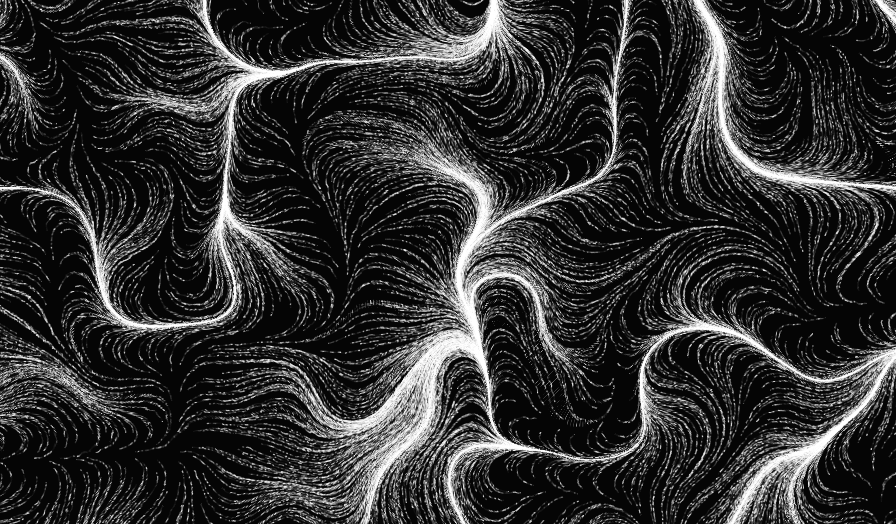
Give the GLSL for this pattern, as a WebGL 2 fragment shader.

```glsl
#version 300 es
precision highp float;
// Draws fine white particle trails that drift along a noise flow and gather into bright veins.

uniform vec2 u_resolution;
out vec4 fragColor;

const int STEPS = 80;
const float STEP_LENGTH = 0.0056;

float hash(vec2 cell) {
  vec3 p = fract(cell.xyx * 0.1031);
  p += dot(p, p.yzx + 33.33);
  return fract((p.x + p.y) * p.z);
}

// Value noise: x holds the value, yz its gradient
vec3 noiseWithGradient(vec2 p) {
  vec2 cell = floor(p);
  vec2 f = p - cell;
  vec2 u = f * f * f * (f * (f * 6.0 - 15.0) + 10.0);
  vec2 slope = 30.0 * f * f * (f * (f - 2.0) + 1.0);
  float a = hash(cell);
  float b = hash(cell + vec2(1.0, 0.0));
  float c = hash(cell + vec2(0.0, 1.0));
  float d = hash(cell + vec2(1.0, 1.0));
  float twist = a - b - c + d;
  float value = a + (b - a) * u.x + (c - a) * u.y + twist * u.x * u.y;
  return vec3(value, slope * (vec2(b - a, c - a) + twist * u.yx));
}

// Flow angle in x, its gradient in yz
vec3 flowAngle(vec2 p) {
  vec3 broad = noiseWithGradient(p * 3.8 + 41.0);
  vec3 fine = noiseWithGradient(p * 8.0 + 87.0);
  return broad * vec3(9.0, 34.2, 34.2) + fine * vec3(2.2, 17.6, 17.6);
}

// Smooth random value along one trail
float trailNoise(float s, float row) {
  float k = floor(s);
  return mix(hash(vec2(k, row)), hash(vec2(k + 1.0, row)), smoothstep(0.15, 0.85, s - k));
}

// Trail coverage from the seed in the cell around q
float trailAt(vec2 q, vec2 along, vec2 across, float squeeze, float travelled, float pixel) {
  const float cellSize = 0.027;
  vec2 cell = floor(q / cellSize) + 200.0;
  vec2 jitter = vec2(hash(cell + 17.0), hash(cell + 459.0));
  vec2 toSeed = (cell - 200.0 + 0.1 + 0.8 * jitter) * cellSize - q;
  float ahead = dot(toSeed, along);
  if (abs(ahead) > 0.5 * STEP_LENGTH) return 0.0;

  // Wobbling line, broken into uneven dots
  float age = travelled - ahead;
  float row = floor(jitter.x * 900.0);
  float wobble = 0.003 * (trailNoise(age / 0.011, row + 950.0) - 0.5);
  float side = abs(dot(toSeed, across) / squeeze + wobble);
  float line = clamp((0.0012 - side) / pixel + 0.5, 0.0, 1.0);
  float dots = trailNoise(age / 0.0036, row);
  return line * (0.04 + 0.8 * dots * dots);
}

void main() {
  float pixel = 1.0 / u_resolution.y;
  vec2 start = gl_FragCoord.xy * pixel;
  vec2 q = start;
  float logDensity = 0.0;
  float density = 0.0;
  float uncovered = 0.98;

  // Walk upstream, tracking how strongly the flow squeezes trails together
  for (int i = 0; i < STEPS; i++) {
    vec3 flow = flowAngle(q);
    vec2 along = vec2(cos(flow.x), sin(flow.x));
    vec2 across = vec2(-along.y, along.x);
    float squeeze = exp(clamp(logDensity, -8.0, 8.0));
    density += squeeze / float(STEPS);
    uncovered *= 1.0 - trailAt(q, along, across, squeeze, float(i) * STEP_LENGTH, pixel);
    logDensity -= STEP_LENGTH * dot(flow.yz, across);
    q -= along * STEP_LENGTH;
  }

  // Crowded veins fill up to grainy, then solid white
  float grain = 0.2 + 1.6 * noiseWithGradient(start * 290.0).x;
  float veinGap = exp(-0.2 * grain * max(density - 2.2, 0.0));
  fragColor = vec4(vec3(1.0 - uncovered * veinGap), 1.0);
}
```
